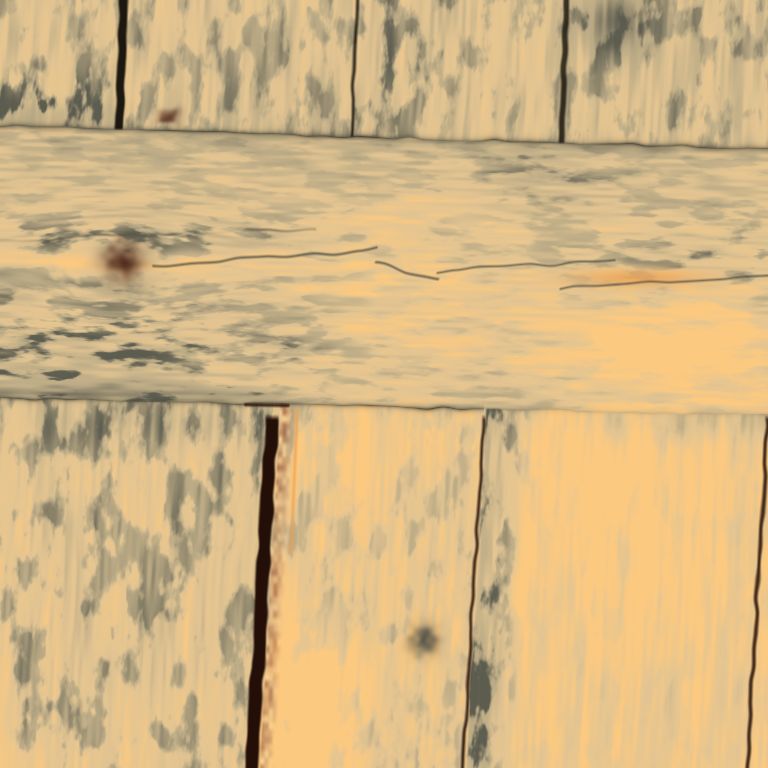
Give the GLSL for this texture, as a Shadertoy shader.

```glsl
// Weathered timber: a horizontal beam across upright planks, with knots, stains and dark gaps.
#define HONEY vec3(.99, .79, .50)
#define SAND vec3(.89, .77, .57)
#define DRIFT vec3(.75, .68, .53)
#define SLATE vec3(.36, .36, .31)
#define GAP_DARK vec3(.14, .06, .03)
#define KNOT_RED vec3(.30, .15, .10)
#define GRAIN .34
#define FINE_GRAIN .26
#define PATCH .75

float hash(vec2 p) {
  return fract(sin(dot(p, vec2(127.1, 311.7))) * 43758.5453);
}

float noise(vec2 p) {
  vec2 i = floor(p), f = fract(p);
  f = f * f * (3. - 2. * f);
  return mix(mix(hash(i), hash(i + vec2(1, 0)), f.x),
             mix(hash(i + vec2(0, 1)), hash(i + vec2(1)), f.x), f.y);
}

float fbm(vec2 p) {
  float sum = 0., amp = .53;
  for (int i = 0; i < 4; i++) {
    sum += amp * noise(p);
    p = mat2(1.6, 1.2, -1.2, 1.6) * p + 7.3;
    amp *= .5;
  }
  return sum;
}

// Soft elliptical spot at (x, y) with radii (rx, ry)
float blob(vec2 p, float x, float y, float rx, float ry) {
  vec2 q = (p - vec2(x, y)) / vec2(rx, ry);
  return exp(-dot(q, q));
}

// Smoothed line between two points
float crack(vec2 p, float ax, float ay, float bx, float by, float halfWidth) {
  vec2 a = vec2(ax, ay), d = vec2(bx, by) - a;
  float t = clamp(dot(p - a, d) / dot(d, d), 0., 1.);
  float soft = .0015 + .5 / iResolution.y;
  return 1. - smoothstep(halfWidth - soft, halfWidth + soft, length(p - a - d * t));
}

// Beam weathering: 0 is fresh wood, 1 is dark grey
float beamWear(vec2 p) {
  float bend = blob(p, .16, .66, .10, .05);
  vec2 g = vec2(p.x, (p.y - .66) / (1. + 1.3 * bend) + .02 * p.x);
  float stain = .22 + .65 * blob(p, .10, .54, .27, .09)
    + .6 * blob(p, .10, .69, .32, .025) + .35 * blob(p, .70, .77, .10, .04)
    + .45 * blob(p, .97, .67, .20, .05) + .5 * blob(p, .375, .535, .03, .02);
  float w = .24 + .22 * stain + .15 * smoothstep(.69, .82, p.y);
  w += PATCH * stain * smoothstep(.46, .68, fbm(g * vec2(24, 75)));
  w += GRAIN * (fbm(g * vec2(7, 65)) - .5) + FINE_GRAIN * (noise(g * vec2(28, 210)) - .5);
  w += .4 * blob(p, .12, .488, .25, .018) + .25 * blob(p, .66, .47, .08, .025);
  w -= .38 * blob(p, .88, .545, .15, .075) + .22 * blob(p, .52, .61, .11, .09);
  return w - .3 * bend * smoothstep(.02, .09, abs(p.x - .16));
}

// Plank weathering; seams are the plank boundaries at this height
float plankWear(vec2 p, vec3 seams, bool upper) {
  float id = dot(step(seams, vec3(p.x)), vec3(1)) + (upper ? 9. : 0.);
  vec2 g = vec2(p.x - .055 * p.y + .005 * noise(p * 9. + id), p.y + id * 3.7);
  float stain = upper ? .48 : max(.62 - .26 * id, .12);
  float w = upper ? .38 : .12 + .28 * stain;
  if (upper) {
    stain += .6 * blob(p, .07, .865, .10, .04) + .3 * blob(p, .51, .92, .04, .10);
    w += .55 * blob(p, .797, .972, .045, .042) + .2 * blob(p, .07, .85, .09, .02);
  } else {
    float x = p.x - seams.y;
    float strip = smoothstep(0., .006, x) * (1. - smoothstep(.015, .075, x));
    stain += .75 * strip;
    w += .36 * strip + .18 * blob(p, .20, .45, .20, .035);
    w += .45 * blob(p, .88, .45, .13, .025) * noise(g * vec2(75, 9));
    w -= .5 * blob(p, .405, .07, .06, .10) + .2 * blob(p, .80, .36, .12, .13);
    w -= .2 * blob(p, .45, .42, .06, .09);
  }
  w += PATCH * stain * smoothstep(.46, .68, fbm(g * vec2(48, 24) + id));
  return w + GRAIN * (fbm(g * vec2(55, 6)) - .5) + FINE_GRAIN * (noise(g * vec2(190, 16)) - .5);
}

void mainImage(out vec4 fragColor, in vec2 fragCoord) {
  vec2 p = fragCoord / iResolution.xy;
  float soft = 1. / iResolution.y + .001, wobble = .004 * (noise(p * 45.) - .5);
  float top = .836 - .030 * p.x + wobble, bottom = .482 - .023 * p.x + wobble;
  bool upper = p.y > .65;
  vec3 seams = upper ? vec3(.161, .465, .738) + (p.y - 1.) * .038
                     : vec3(.328, .603, .973) + p.y * .058;

  // Wood tone from weathering
  float beam = smoothstep(-soft, soft, p.y - bottom) * smoothstep(-soft, soft, top - p.y);
  float w = mix(plankWear(p, seams, upper), beamWear(p), beam);
  vec3 col = mix(HONEY, SAND, smoothstep(0., .34, w));
  col = mix(col, DRIFT, smoothstep(.30, .60, w));
  col = mix(col, SLATE, smoothstep(.55, 1.15, w));

  // Orange sapwood and the raw strip beside the wide gap
  float sap = max(.7 * blob(p, .83, .638, .08, .011), .65 * crack(p, .387, .465, .379, .28, .002));
  col = mix(col, vec3(.93, .62, .30), sap);
  float x = p.x - seams.x;
  float fringe = upper ? 0. : (1. - beam) * smoothstep(.008, .012, x) * (1. - smoothstep(.015, .032, x));
  col = mix(col, mix(KNOT_RED * 1.8, vec3(1, .86, .6), noise(p * vec2(170, 110))), .6 * fringe);

  // Knots
  vec2 k = p + .012 * (vec2(noise(p * 90.), noise(p * 90. + 31.)) - .5);
  col = mix(col, KNOT_RED, .95 * blob(k, .16, .66, .024, .021));
  col = mix(col, KNOT_RED, .8 * blob(k, .219, .848, .013, .008));
  col = mix(col, SLATE * .85, .9 * blob(k, .553, .167, .017, .02));

  // Fine splits along the beam
  vec2 c = p + vec2(0, .007 * (noise(vec2(p.x * 32., 4)) - .5));
  float split = crack(c, 0., .687, .41, .701, .0015) * noise(p * vec2(45, 20));
  split = max(split, crack(c, .20, .652, .49, .676, .0015));
  split = max(split, crack(c, .49, .657, .57, .638, .0015));
  split = max(split, crack(c, .57, .646, .80, .660, .0012));
  split = max(split, crack(c, .73, .624, 1., .640, .0012));
  col = mix(col, SLATE * .8, .75 * split);

  // Shadows at the beam edges, then gaps between planks
  float edge = exp(-abs(p.y - top) / .003) + exp(-abs(p.y - bottom) / .0025) * (1. - .7 * step(.63, p.x));
  col = mix(col, SLATE * .6, min(edge, 1.) * (.4 + .5 * noise(p * vec2(25, 9))));
  col = mix(col, GAP_DARK, .8 * crack(p, .32, .473, .375, .472, .002));
  vec3 widths = upper ? vec3(.0055, .002, .0036) : vec3(.0085, .002, .0024);
  vec3 gaps = 1. - smoothstep(widths - soft, widths + soft, abs(p.x + wobble - seams));
  float gap = max(gaps.x, max(gaps.y, gaps.z) * .85) * (1. - beam);
  if (!upper) gap *= 1. - smoothstep(.452, .462, p.y);
  col = mix(col, upper ? GAP_DARK * vec3(.8, 1.6, 2) : GAP_DARK, gap);
  fragColor = vec4(clamp(col, 0., 1.), 1);
}
```
